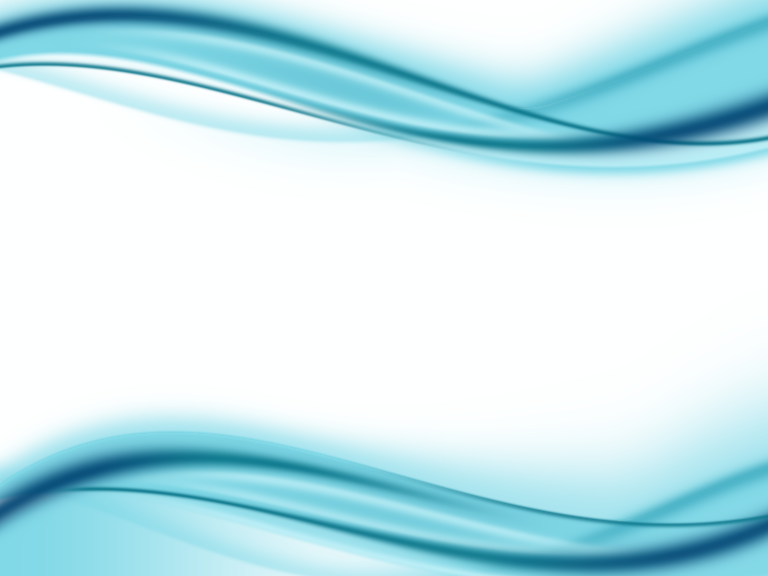
Give the GLSL for this background, as a WebGL 1 fragment shader.

```glsl
precision highp float;

uniform vec2 u_resolution;

const vec3 PAPER = vec3(0.995, 1.0, 1.0);
const vec3 PALE = vec3(0.75, 0.94, 0.97);
const vec3 AQUA = vec3(0.48, 0.84, 0.90);
const vec3 TEAL = vec3(0.26, 0.68, 0.76);
const vec3 DEEP = vec3(0.04, 0.46, 0.54);
const vec3 NAVY = vec3(0.00, 0.27, 0.45);

// Quartic through five evenly spaced heights, by forward differences
float curve(float x, float a, float b, float c, float d, float e) {
    float t = 4.0 * x;
    float d1 = b - a;
    float d2 = c - 2.0 * b + a;
    float d3 = d - 3.0 * c + 3.0 * b - a;
    float d4 = e - 4.0 * d + 6.0 * c - 4.0 * b + a;
    return a + t * (d1 + (t - 1.0) / 2.0 * (d2 + (t - 2.0) / 3.0 * (d3 + (t - 3.0) / 4.0 * d4)));
}

// Soft stroke with its own falloff on each side
float stroke(float y, float center, float above, float below) {
    float d = y - center;
    float k = d / (d < 0.0 ? above : below);
    return exp(-k * k);
}

float fill(float y, float top, float bottom, float soft) {
    return smoothstep(-soft, soft, y - top) * smoothstep(-soft, soft, bottom - y);
}

float smoothMin(float a, float b, float k) {
    float h = clamp(0.5 + 0.5 * (b - a) / k, 0.0, 1.0);
    return mix(b, a, h) - k * h * (1.0 - h);
}

// Position has y measured downward from the top edge
vec3 upperWave(vec3 color, vec2 p) {
    float x = p.x;
    float y = p.y;
    float crest = curve(x, 0.056, 0.035, 0.118, 0.220, 0.240);
    float belly = curve(x, 0.104, 0.128, 0.219, 0.253, 0.186);
    float rim = curve(x, 0.116, 0.146, 0.233, 0.288, 0.257);
    float ribbon = curve(x, 0.118, 0.210, 0.240, 0.165, 0.038);
    float top = smoothMin(crest, ribbon, 0.03);
    float right = smoothstep(0.35, 0.75, x);

    // Halos and translucent body
    float halo = mix(0.048, 0.085, smoothstep(0.4, 1.0, x));
    color = mix(color, AQUA, 0.85 * stroke(y, top, halo, 0.004) * step(y, top));
    color = mix(color, PALE, 0.35 * stroke(y, max(rim, ribbon), 0.02, 0.05) * smoothstep(0.1, 0.5, x));
    color = mix(color, AQUA, 0.85 * right * stroke(y, rim, 0.03, 0.016));
    color = mix(color, PALE, mix(0.25, 0.9, right) * fill(y, belly, rim, 0.004));
    vec3 body = mix(AQUA, TEAL, 0.4 * stroke(x, 0.48, 0.25, 0.15));
    color = mix(color, body, 0.95 * fill(y, top, belly, 0.006));

    // Rising ribbon
    color = mix(color, AQUA, mix(0.45, 0.3, right) * stroke(y, ribbon, 0.028, 0.006));
    color = mix(color, TEAL, 0.85 * smoothstep(0.45, 0.85, x) * stroke(y, ribbon, 0.014, 0.02));

    // Highlights along the folds
    float middle = smoothstep(0.08, 0.3, x) * (1.0 - smoothstep(0.6, 0.85, x));
    color = mix(color, PALE, 0.75 * middle * stroke(y, crest + 0.028, 0.007, 0.012));
    color = mix(color, PALE, 0.85 * middle * stroke(y, belly - 0.017, 0.012, 0.006));

    // Dark folds
    float crestWidth = mix(0.017, 0.005, smoothstep(0.25, 0.8, x));
    vec3 crestInk = mix(NAVY, DEEP, smoothstep(0.1, 0.45, x));
    color = mix(color, crestInk, 0.9 * stroke(y, crest, crestWidth, crestWidth * 0.85));
    float bellyWidth = mix(0.008, 0.026, smoothstep(0.5, 1.0, x));
    vec3 bellyInk = mix(DEEP, NAVY, smoothstep(0.65, 0.9, x));
    color = mix(color, bellyInk, 0.92 * smoothstep(0.3, 0.62, x) * stroke(y, belly, bellyWidth, bellyWidth));
    float rimInk = 0.85 * (1.0 - smoothstep(0.3, 0.68, x));
    return mix(color, DEEP, rimInk * stroke(y, rim, 0.005, 0.003));
}

vec3 lowerWave(vec3 color, vec2 p) {
    float x = p.x;
    float y = p.y;
    float rim = curve(x, 0.842, 0.752, 0.819, 0.898, 0.896);
    float crest = curve(x, 0.889, 0.795, 0.844, 0.920, 0.929);
    float belly = curve(x, 0.868, 0.863, 0.934, 0.979, 0.913);
    float ribbon = curve(x, 0.833, 0.941, 1.010, 0.946, 0.813);
    float veil = curve(x, 0.850, 0.885, 0.972, 1.020, 1.000);
    float top = mix(rim, smoothMin(rim, ribbon, 0.03), smoothstep(0.5, 0.7, x));
    float right = smoothstep(0.4, 0.75, x);

    // Halos and translucent body
    float halo = mix(0.035, 0.13, smoothstep(0.35, 1.0, x));
    color = mix(color, AQUA, 0.65 * stroke(y, top, halo, 0.004) * step(y, top));
    color = mix(color, AQUA, 0.95 * exp(-9.0 * x * x) * smoothstep(-0.01, 0.03, y - crest));
    color = mix(color, AQUA, 0.75 * right * smoothstep(-0.004, 0.01, y - belly));
    color = mix(color, AQUA, 0.7 * smoothstep(0.06, 0.3, x) * fill(y, belly, veil, 0.008));
    vec3 body = mix(AQUA, TEAL, 0.35 * stroke(x, 0.55, 0.3, 0.2));
    color = mix(color, body, 0.92 * fill(y, top, belly, 0.005));

    // Rising ribbon and faint lower veil
    color = mix(color, AQUA, 0.4 * stroke(y, ribbon, 0.025, 0.006));
    color = mix(color, TEAL, 0.85 * smoothstep(0.55, 0.9, x) * stroke(y, ribbon, 0.014, 0.02));

    // Highlights along the folds
    float middle = smoothstep(0.12, 0.35, x) * (1.0 - smoothstep(0.65, 0.88, x));
    color = mix(color, PALE, 0.75 * middle * stroke(y, crest + 0.028, 0.008, 0.012));
    color = mix(color, PALE, 0.65 * middle * stroke(y, belly - 0.018, 0.012, 0.006));
    color = mix(color, PALE, 0.85 * middle * stroke(y, veil - 0.004, 0.008, 0.006));

    // Dark folds
    float crestWidth = mix(0.028, 0.011, smoothstep(0.0, 0.45, x));
    vec3 crestInk = mix(NAVY, DEEP, smoothstep(0.1, 0.3, x));
    float crestFade = 1.0 - smoothstep(0.35, 0.72, x);
    color = mix(color, crestInk, 0.92 * crestFade * stroke(y, crest, crestWidth, crestWidth * 0.9));
    float bellyWidth = mix(0.004, 0.024, smoothstep(0.25, 1.0, x));
    vec3 bellyInk = mix(DEEP, NAVY, smoothstep(0.6, 0.9, x));
    color = mix(color, bellyInk, 0.9 * smoothstep(0.05, 0.12, x) * stroke(y, belly, bellyWidth, bellyWidth));
    vec3 rimInk = mix(AQUA, DEEP, smoothstep(0.4, 0.75, x));
    return mix(color, rimInk, 0.8 * stroke(y, rim, 0.003, 0.005));
}

void main() {
    vec2 p = gl_FragCoord.xy / u_resolution;
    p.y = 1.0 - p.y;
    vec3 color = upperWave(PAPER, p);
    gl_FragColor = vec4(lowerWave(color, p), 1.0);
}
```
